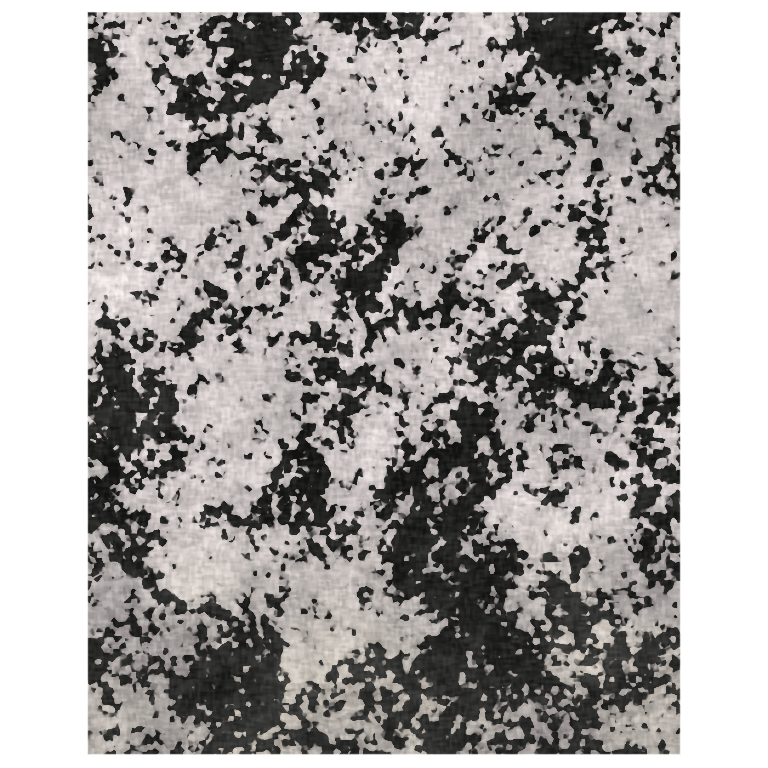
Give the GLSL for this texture, as a WebGL 2 fragment shader.

```glsl
#version 300 es
precision highp float;

uniform vec2 u_resolution;
out vec4 fragColor;

vec3 hash3(vec2 p) {
    vec3 q = fract(p.xyx * vec3(0.1031, 0.1030, 0.0973));
    q += dot(q, q.yxz + 33.33);
    return fract((q.xxy + q.yzz) * q.zyx);
}

// Cellular noise: random cell values blended by distance to jittered centres.
float cellNoise(vec2 p, float sharpness) {
    vec2 cell = floor(p);
    float total = 0.0, weightSum = 0.0;
    for (int y = -1; y <= 1; y++) {
        for (int x = -1; x <= 1; x++) {
            vec2 neighbour = cell + vec2(x, y);
            vec3 random = hash3(neighbour);
            vec2 offset = neighbour + 0.1 + 0.8 * random.xy - p;
            float weight = exp(-sharpness * dot(offset, offset));
            total += weight * random.z;
            weightSum += weight;
        }
    }
    return total / max(weightSum, 1e-6);
}

// Broad worn areas, from large islands down to ragged clumps.
float wearDensity(vec2 p) {
    p += 0.014 * sin(p.yx * 23.0 + vec2(0.5, 2.1)) + 0.006 * sin(p.yx * 61.0);
    float sum = 0.0, amplitude = 0.42, scale = 7.0;
    for (int i = 0; i < 4; i++) {
        sum += amplitude * (cellNoise(p * scale + 17.3 * float(i + 1), 5.0) - 0.5);
        amplitude *= 0.8;
        scale *= 2.1;
    }
    return sum;
}

void main() {
    vec2 uv = gl_FragCoord.xy / u_resolution;
    float pixel = 1.0 / min(u_resolution.x, u_resolution.y);
    float lower = 1.0 - smoothstep(0.05, 0.42, uv.y);

    // Flaked pile: small grains break up the edges of the worn areas.
    float coarseGrain = cellNoise(uv * 82.0 + 41.0, 9.0) - 0.5;
    float fineGrain = cellNoise(uv * 135.0 + 93.0, 9.0) - 0.5;
    float wear = wearDensity(uv) * mix(1.9, 1.4, lower)
        + 0.55 * coarseGrain + 0.6 * fineGrain + 0.025;
    float bare = smoothstep(-0.075, 0.075, wear);

    // Woven threads and soft mottling.
    float weft = cellNoise(uv * vec2(90.0, 270.0) + 7.0, 6.0) - 0.5;
    float warp = cellNoise(uv * vec2(260.0, 110.0) + 61.0, 6.0) - 0.5;
    float weave = weft + warp;
    float mottle = cellNoise(uv * 10.0 + 131.0, 4.0);
    float stain = cellNoise(uv * 38.0 + 157.0, 5.0) - 0.5;

    float lightTone = 0.61 + 0.17 * mottle + 0.10 * stain + 0.10 * weave
        + 0.08 * smoothstep(0.0, 0.4, wear) - 0.09 * lower;
    float darkTone = 0.115 + 0.07 * weave + 0.06 * stain
        + 0.05 * smoothstep(0.5, 0.9, mottle) + 0.045 * lower;
    vec3 lightTint = mix(vec3(1.025, 0.99, 0.985), vec3(1.03, 0.995, 0.94),
        lower * mottle);
    vec3 pile = mix(vec3(max(darkTone, 0.07)) * vec3(1.0, 1.0, 0.98),
        lightTone * lightTint, bare);

    // Upright rug on a plain white ground.
    vec2 toEdge = abs(uv - vec2(0.5, 0.501)) - vec2(0.3855, 0.483);
    float rug = 1.0 - smoothstep(-pixel, pixel, max(toEdge.x, toEdge.y));
    fragColor = vec4(mix(vec3(1.0), pile, rug), 1.0);
}
```
